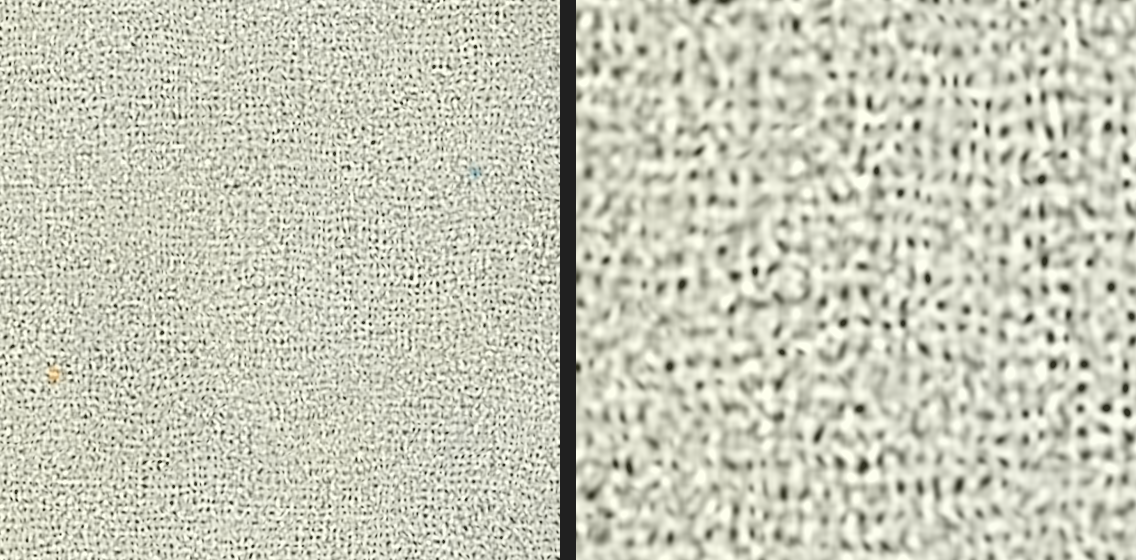
Left: the whole. Right: its middle third, enlarged.
A Shadertoy shader for this texture:

```glsl
// Pale grey-green woven cloth with uneven threads, dark pinholes and two faint stains.

const float TAU = 6.2831853;

// Weave: threads across the canvas, and how far they stray (in threads)
const vec2 THREADS = vec2(80.0, 65.0);
const vec2 DRIFT = vec2(2.4, 1.3);
const vec2 JITTER = vec2(0.75, 0.55);
const float WEAVE_FAINT = 0.48;
const float WEAVE_STRONG = 0.86;
const float HOLE_VARIETY = 1.5;

// Grain: cells across the canvas for upright and flat fibres
const vec2 UPRIGHT_FIBRES = vec2(158.0, 112.0);
const vec2 FLAT_FIBRES = vec2(122.0, 140.0);
const float GRAIN = 0.74;
const float GRAIN_VARIETY = 0.8;

// Tone curve: base level, contrast and the bend that deepens the pinholes
const float BASE = 0.804;
const float CONTRAST = 0.123;
const float BEND = 0.012;
const vec2 TONE_LIMITS = vec2(-3.7, 1.9);

// Colour
const vec3 CLOTH_CAST = vec3(-0.002, 0.003, -0.061);
const vec3 WARM_SHIFT = vec3(0.010, 0.006, -0.012);
const vec3 ORANGE_SHIFT = vec3(0.04, -0.09, -0.24);
const vec3 BLUE_SHIFT = vec3(-0.24, -0.13, -0.07);
const vec2 ORANGE_SPOT = vec2(0.098, 0.330);
const vec2 BLUE_SPOT = vec2(0.848, 0.690);
const float SPOT_RADIUS = 0.012;

// Integer hash of a lattice point, 0 to 1
float hash(vec2 cell, uint seed) {
    uvec2 q = uvec2(ivec2(cell));
    uint h = q.x * 1597u + q.y * 51749u + seed * 7919u;
    h = (h ^ (h >> 16)) * 0x7feb352du;
    h = (h ^ (h >> 15)) * 0x846ca68bu;
    h ^= h >> 16;
    return float(h >> 8) / 16777216.0;
}

// Smooth value noise centred on zero, -0.5 to 0.5
float noise(vec2 p, uint seed) {
    vec2 cell = floor(p);
    vec2 f = fract(p);
    f = f * f * (3.0 - 2.0 * f);
    float low = mix(hash(cell, seed), hash(cell + vec2(1, 0), seed), f.x);
    float high = mix(hash(cell + vec2(0, 1), seed), hash(cell + vec2(1, 1), seed), f.x);
    return mix(low, high, f.y) - 0.5;
}

vec2 noise2(vec2 p, uint seed) {
    return vec2(noise(p, seed), noise(p, seed + 1u));
}

// Gradient noise: one feature size, without broad blotches
float fibreNoise(vec2 p, uint seed) {
    vec2 cell = floor(p);
    vec2 f = fract(p);
    float sum = 0.0;
    for (int i = 0; i < 4; i++) {
        vec2 corner = vec2(i & 1, i >> 1);
        vec2 toCorner = f - corner;
        vec2 slope = 2.0 * vec2(hash(cell + corner, seed), hash(cell + corner, seed + 40u)) - 1.0;
        vec2 d = abs(toCorner);
        vec2 weight = 1.0 - d * d * (3.0 - 2.0 * d);
        sum += weight.x * weight.y * dot(slope, toCorner);
    }
    return sum;
}

// Isolated dark holes between crossing threads, zero mean and unit deviation
float weave(vec2 uv) {
    vec2 thread = uv * THREADS;
    thread += DRIFT * noise2(uv * 8.0, 1u) + JITTER * noise2(uv * 60.0, 3u);
    vec2 gap = pow(abs(sin(0.5 * TAU * thread)), vec2(3.0));
    float strength = 1.0 + HOLE_VARIETY * noise(uv * THREADS, 15u);
    return strength * (0.18 - gap.x * gap.y) / 0.2555;
}

// Fine fibres in both directions, scaled to unit deviation
float grain(vec2 uv) {
    float strength = 1.0 + GRAIN_VARIETY * noise(uv * 34.0, 16u);
    return 4.1 * strength * (fibreNoise(uv * UPRIGHT_FIBRES, 5u) + fibreNoise(uv * FLAT_FIBRES, 6u));
}

// Ragged soft stain
float stain(vec2 uv, vec2 centre) {
    vec2 offset = uv - centre + 0.012 * noise2(uv * 110.0, 7u);
    return exp(-dot(offset, offset) / (SPOT_RADIUS * SPOT_RADIUS));
}

void mainImage(out vec4 fragColor, in vec2 fragCoord) {
    vec2 uv = fragCoord / iResolution.xy;

    // Patches where the weave shows clearly or dissolves into grain
    float patchiness = 0.5 + noise(uv * 6.0, 9u) + 0.5 * noise(uv * 17.0, 10u);
    float weaveAmount = mix(WEAVE_FAINT, WEAVE_STRONG, clamp(patchiness, 0.0, 1.0));

    // Relief and its tone
    float relief = weaveAmount * weave(uv) + GRAIN * grain(uv);
    relief += 0.27 * noise(uv * 4.0, 11u) + 0.2 * noise(uv * 24.0, 12u);
    relief = clamp(relief, TONE_LIMITS.x, TONE_LIMITS.y);
    float tone = BASE + CONTRAST * relief - BEND * relief * relief;

    // Cloth colour: warmer to the left, with slow mottling
    float warmth = 0.6 * (0.5 - uv.x) + noise(uv * 5.0, 13u) + 0.5 * noise(uv * 40.0, 14u);
    vec3 color = tone + CLOTH_CAST + WARM_SHIFT * warmth;
    color += ORANGE_SHIFT * stain(uv, ORANGE_SPOT) + BLUE_SHIFT * stain(uv, BLUE_SPOT);

    fragColor = vec4(clamp(color, 0.0, 1.0), 1.0);
}
```
